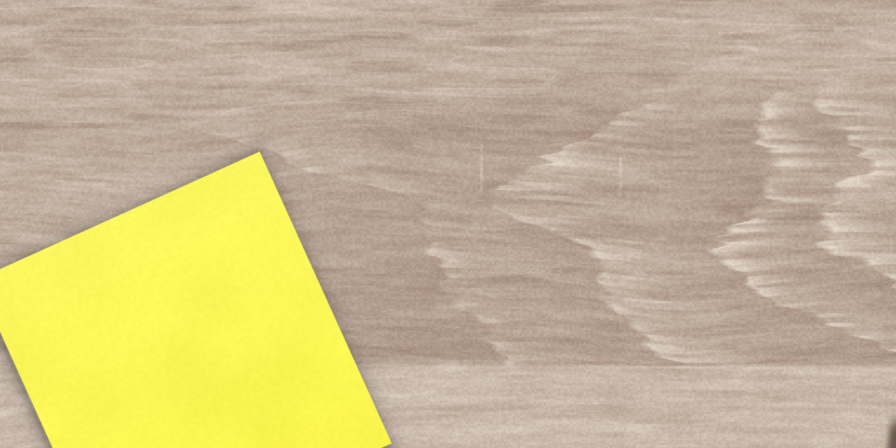
A Shadertoy shader for this texture:

```glsl
// A square yellow paper note lying on a pale oak board with cathedral grain.
// Stretched value noise makes the fibres; four bent growth-ring edges leave
// combed pale bands to their right; the note is a rotated box with a shadow.
#define NOTE_CENTER vec2(0.411, 0.193)
#define NOTE_HALF vec2(0.347, 0.3575)
#define NOTE_ANGLE 0.425
#define NOTE_COLOR vec3(0.98, 0.965, 0.32)
#define WOOD_DARK vec3(0.60, 0.50, 0.435)
#define WOOD_LIGHT vec3(0.86, 0.81, 0.755)
#define SEAM_LOW 0.185
#define SEAM_HIGH 0.805
#define GRAIN_GAIN 0.62
#define BAND_GAIN 0.40
#define SPECK_GAIN 0.22

float hash(vec2 p) {
    vec3 q = fract(vec3(p.xyx) * 0.1031);
    q += dot(q, q.yzx + 33.33);
    return fract((q.x + q.y) * q.z);
}

float noise(vec2 p) {
    vec2 i = floor(p), f = fract(p);
    f = f * f * (3.0 - 2.0 * f);
    return mix(mix(hash(i), hash(i + vec2(1, 0)), f.x),
               mix(hash(i + vec2(0, 1)), hash(i + vec2(1, 1)), f.x), f.y);
}

// Horizontal position of a growth ring at height y, from eight even knots
float ringEdge(float y, float knots[8]) {
    float k = clamp((y - 0.18) / 0.64, 0.0, 0.999) * 7.0;
    int i = int(k);
    return mix(knots[i], knots[i + 1], smoothstep(-0.1, 1.1, fract(k)));
}

// Tone change across a ring: pale to the right of it, dusky to the left
float ringBand(float d, float width, float comb) {
    float pale = smoothstep(-0.012, 0.012, d) * exp(-max(d, 0.0) / width);
    float dusk = smoothstep(0.012, -0.012, d) * exp(min(d, 0.0) / 0.14);
    return pale * (0.25 + comb) - 0.2 * dusk;
}

// Thin pale mark across the fibres, broken up by them
float scratch(vec2 p, float x, float low, float high) {
    float line = smoothstep(0.006, 0.001, abs(p.x - x));
    return line * smoothstep(low, low + 0.03, p.y) * smoothstep(high, high - 0.03, p.y)
         * smoothstep(0.3, 0.7, noise(p * vec2(30.0, 110.0)));
}

float woodTone(vec2 p) {
    float lower = smoothstep(SEAM_LOW + 0.006, SEAM_LOW - 0.006, p.y);
    float upper = smoothstep(SEAM_HIGH - 0.05, SEAM_HIGH + 0.02,
                             p.y + 0.1 * smoothstep(1.3, 0.2, p.x) * (noise(p * vec2(3.0, 8.0)) + 0.4));
    float heart = (1.0 - lower) * (1.0 - upper);

    // Bend the fibres slowly, more around the heart of the board
    vec2 w = p;
    w.y += (0.025 + 0.05 * heart) * (noise(p * vec2(2.6, 3.0) + 4.0) - 0.5);
    w.y -= lower * 0.05 * (p.x - 1.3) * (1.6 - p.x);

    // Fibres at three scales
    float broad = noise(w * vec2(2.2, 24.0) + 11.0) - 0.5;
    float fibre = noise(w * vec2(8.0, 85.0) + 27.0) - 0.5;
    float fine = noise(w * vec2(19.0, 165.0) + 51.0) - 0.5;
    float grain = 0.30 * broad + 0.34 * fibre + 0.30 * fine;
    float groove = smoothstep(0.66, 0.86, noise(w * vec2(6.0, 62.0) + 73.0));
    float vein = smoothstep(0.10, 0.0, abs(noise(w * vec2(4.5, 44.0) + 95.0) - 0.5));

    float tone = mix(0.60, 0.45, heart * smoothstep(0.3, 0.9, p.x));
    tone = mix(tone, 0.73, lower);
    tone += GRAIN_GAIN * grain * mix(0.85, 1.0, upper);
    tone -= groove * mix(0.09, 0.19, upper);
    tone += vein * mix(0.06, 0.12, upper);

    // Growth rings, their edges frayed along the fibres
    float fray = 0.05 * (noise(w * vec2(5.0, 75.0) + 8.0) - 0.5)
               + 0.03 * (noise(p * 17.0) - 0.5);
    float comb = smoothstep(0.35, 0.75, noise(w * vec2(9.0, 100.0) + vec2(p.y * 12.0, 3.0)));
    float x = p.x + fray;
    float rings = 0.0;
    rings += 0.8 * ringBand(x - ringEdge(p.y, float[8](1.13, 1.07, 1.00, 0.958, 0.943, 0.65, 0.40, 0.30)), 0.09, comb);
    rings += ringBand(x - ringEdge(p.y, float[8](1.51, 1.40, 1.341, 1.31, 1.08, 1.20, 1.38, 1.60)), 0.14, comb);
    rings += 1.2 * ringBand(x - ringEdge(p.y, float[8](2.08, 1.86, 1.667, 1.594, 1.724, 1.73, 1.70, 1.732)), 0.07, comb);
    rings += 1.1 * ringBand(x - ringEdge(p.y, float[8](2.34, 2.21, 2.02, 1.838, 1.854, 1.927, 1.87, 1.818)), 0.10, comb);
    tone += BAND_GAIN * heart * rings;

    // Scratches, the dark seam line and a small knot
    tone += 0.25 * (scratch(p, 1.075, 0.56, 0.71) + scratch(p, 1.385, 0.55, 0.69));
    tone -= 0.08 * smoothstep(0.006, 0.0, abs(p.y - SEAM_LOW)) * smoothstep(0.8, 1.1, p.x);
    tone -= 0.15 * exp(-dot(p - vec2(0.94, 0.54), p - vec2(0.94, 0.54)) * 6000.0);

    // Pores and dust
    return tone + SPECK_GAIN * (noise(p * vec2(190.0, 230.0)) - 0.5);
}

float boxDistance(vec2 p, vec2 halfSize) {
    vec2 d = abs(p) - halfSize;
    return length(max(d, 0.0)) + min(max(d.x, d.y), 0.0);
}

void mainImage(out vec4 fragColor, in vec2 fragCoord) {
    vec2 p = fragCoord / iResolution.y;
    float pixel = 1.0 / iResolution.y;
    vec3 color = mix(WOOD_DARK, WOOD_LIGHT, clamp(woodTone(p), -0.15, 1.15));

    // Dim object edge in the lower right corner
    color = mix(color, vec3(0.42, 0.36, 0.32), smoothstep(1.975, 2.0, p.x + 0.1 * (0.06 - p.y)) * smoothstep(0.09, 0.03, p.y));

    // Note with its soft shadow
    float c = cos(NOTE_ANGLE), s = sin(NOTE_ANGLE);
    mat2 turn = mat2(c, -s, s, c);
    vec2 q = turn * (p - NOTE_CENTER);
    float shade = boxDistance(q + vec2(0.006, 0.004), NOTE_HALF);
    color *= 1.0 - 0.28 * exp(-max(shade, 0.0) * 65.0);
    vec3 paper = NOTE_COLOR + vec3(0.01, 0.01, 0.10) * (q.y + 0.15);
    paper += 0.025 * (noise(q * 9.0) - 0.5) + 0.02 * (noise(q * 150.0) - 0.5);
    color = mix(color, paper, smoothstep(pixel, -pixel, boxDistance(q, NOTE_HALF)));

    fragColor = vec4(clamp(color, 0.0, 1.0), 1.0);
}
```
